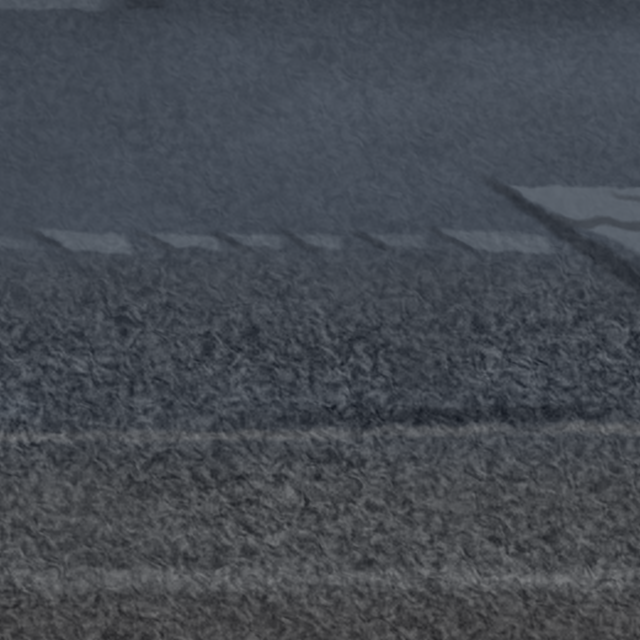
Give the GLSL for this texture, as a Shadertoy shader.

```glsl
// Worn asphalt in dusk light: broken paint dashes, a diagonal crack and two pale seams.

const vec3 UPPER_TONE = vec3(0.265, 0.294, 0.336);
const vec3 MIDDLE_TONE = vec3(0.250, 0.271, 0.302);
const vec3 LOWER_TONE = vec3(0.280, 0.288, 0.300);
const vec3 BOTTOM_TONE = vec3(0.270, 0.270, 0.276);
const vec3 PAINT_TONE = vec3(0.354, 0.384, 0.421);
const vec3 SEAM_TONE = vec3(0.385, 0.392, 0.402);
const vec3 CRACK_TONE = vec3(0.172, 0.190, 0.219);
const float FINE_GRAIN = 0.090;
const float COARSE_GRAIN = 0.330;
const float EDGE_WOBBLE = 0.012;
const float DASH_Y = 0.623;
const float SEAM_Y = 0.318;
const float LOW_SEAM_Y = 0.095;
const int DASH_COUNT = 7;
// Each dash: left end, right end, half height, strength.
const vec4 DASHES[DASH_COUNT] = vec4[DASH_COUNT](
    vec4(-0.06, 0.042, 0.006, 0.55), vec4(0.082, 0.202, 0.015, 0.85),
    vec4(0.252, 0.345, 0.011, 0.90), vec4(0.370, 0.442, 0.009, 0.80),
    vec4(0.478, 0.535, 0.009, 0.70), vec4(0.592, 0.665, 0.010, 0.55),
    vec4(0.710, 0.862, 0.014, 0.90));

float hash(vec2 p) {
    vec3 q = fract(vec3(p.xyx) * 0.1031);
    q += dot(q, q.yzx + 33.33);
    return fract((q.x + q.y) * q.z);
}

float noise(vec2 p) {
    vec2 i = floor(p), f = fract(p);
    f = f * f * (3.0 - 2.0 * f);
    return mix(mix(hash(i), hash(i + vec2(1, 0)), f.x),
               mix(hash(i + vec2(0, 1)), hash(i + vec2(1, 1)), f.x), f.y);
}

float fbm(vec2 p) {
    float sum = 0.0, weight = 0.5;
    for (int i = 0; i < 4; i++) {
        sum += weight * noise(p);
        p = mat2(1.6, 1.2, -1.2, 1.6) * p + 7.3;
        weight *= 0.5;
    }
    return sum / 0.9375;
}

// Soft bar around zero.
float band(float d, float halfWidth, float soft) {
    return 1.0 - smoothstep(halfWidth - soft, halfWidth + soft, abs(d));
}

// Soft window between two ends.
float span(float x, float a, float b, float soft) {
    return smoothstep(a - soft, a + soft, x) * (1.0 - smoothstep(b - soft, b + soft, x));
}

// Slanted flecks of aggregate, centred on zero.
float aggregate(vec2 p) {
    vec2 q = p + 0.012 * (vec2(noise(p * 45.0), noise(p * 45.0 + 19.0)) - 0.5);
    vec2 slanted = mat2(0.80, 0.60, -0.60, 0.80) * q;
    float flecks = noise(slanted * vec2(90.0, 140.0));
    float chips = noise(slanted.yx * vec2(190.0, 125.0) + 41.0);
    float dust = noise(p * 260.0);
    return 0.36 * flecks + 0.42 * chips + 0.22 * dust - 0.5;
}

void mainImage(out vec4 fragColor, in vec2 fragCoord) {
    vec2 p = fragCoord / iResolution.xy;
    float broad = fbm(p * vec2(6.0, 11.0)) - 0.5;
    vec2 wobble = vec2(fbm(p * 36.0), fbm(p * 36.0 + 53.0)) - 0.5;
    vec2 w = p + EDGE_WOBBLE * wobble;

    // Ground tones from top to bottom
    vec3 color = mix(MIDDLE_TONE, UPPER_TONE, smoothstep(0.54, 0.66, w.y));
    color = mix(LOWER_TONE, color, smoothstep(0.20, 0.38, w.y));
    color = mix(BOTTOM_TONE, color, smoothstep(0.02, 0.12, w.y));
    vec2 sheen = (p - vec2(0.78, 0.85)) / vec2(0.40, 0.11);
    color += 0.022 * exp(-dot(sheen, sheen));
    color *= 1.0 + 0.18 * broad - 0.10 * smoothstep(0.92, 1.0, p.y);

    // Dashes with sharply slanted left ends and worn right ends
    for (int i = 0; i < DASH_COUNT; i++) {
        vec4 dash = DASHES[i];
        float tilt = 0.06 * (w.x - 0.5 * (dash.x + dash.y));
        float dy = w.y - DASH_Y + tilt;
        float leftEdge = w.x + 1.8 * dy - dash.x;
        float rightEdge = dash.y - w.x - 0.4 * dy;
        float ends = smoothstep(-0.006, 0.008, leftEdge) * smoothstep(-0.006, 0.008, rightEdge);
        float wear = dash.w * (0.85 + 0.3 * noise(p * vec2(30.0, 60.0)));
        float shadow = band(dy + 0.003, 0.015, 0.008) * band(leftEdge + 0.014, 0.012, 0.009);
        color = mix(color, CRACK_TONE, 0.45 * shadow);
        color = mix(color, PAINT_TONE, min(wear, 1.0) * band(dy, dash.z, 0.004) * ends);
    }

    // Pale slabs on the right, receding from the crack as it descends
    float aboveCrack = w.y - 0.715 + 0.667 * (w.x - 0.76);
    float margin = mix(0.014, 0.045, smoothstep(0.78, 1.0, p.x));
    float slab = smoothstep(margin - 0.005, margin + 0.005, aboveCrack);
    slab *= (1.0 - smoothstep(0.704, 0.711, w.y)) * smoothstep(0.775, 0.79, w.x);
    float gapY = 0.655 - 0.05 * (p.x - 0.88) + 0.003 * sin(p.x * 75.0);
    float gap = band(w.y - gapY, 0.007, 0.004) * smoothstep(0.85, 0.87, w.x);
    float notch = band(w.y - 0.698 + 0.3 * (w.x - 0.96), 0.004, 0.004) * smoothstep(0.94, 0.97, w.x);
    color = mix(color, PAINT_TONE * 1.03, 0.92 * slab);
    color = mix(color, MIDDLE_TONE, max(0.85 * gap, 0.65 * notch));

    // Diagonal crack
    float crackWidth = mix(0.007, 0.018, smoothstep(0.76, 0.95, p.x));
    float crack = band(aboveCrack - 0.003, crackWidth, 0.007) * smoothstep(0.73, 0.79, p.x);
    color = mix(color, CRACK_TONE, 0.75 * crack);

    // Middle seam, its broken shadow and a faint patch on the left
    float seamY = SEAM_Y + 0.013 * smoothstep(0.2, 1.0, p.x);
    float hollows = smoothstep(0.30, 0.62, noise(vec2(p.x * 14.0, 4.0)));
    float shade = band(w.y - seamY - 0.024, 0.013, 0.008) * span(p.x, 0.38, 0.96, 0.05);
    color = mix(color, CRACK_TONE, shade * (0.40 + 0.50 * hollows));
    float seamWear = 0.28 + 0.55 * noise(vec2(p.x * 11.0, 12.0));
    color = mix(color, SEAM_TONE, seamWear * band(w.y - seamY, 0.008, 0.006));
    float patchFade = 1.0 - smoothstep(0.03, 0.09, p.x);
    color = mix(color, PAINT_TONE, 0.45 * patchFade * band(w.y - 0.362, 0.014, 0.008));

    // Lower seam and the strip along the top edge
    float lowWear = 0.42 + 0.50 * noise(vec2(p.x * 9.0, 27.0));
    color = mix(color, SEAM_TONE, lowWear * band(w.y - LOW_SEAM_Y, 0.014, 0.011));
    float topStrip = smoothstep(0.982, 0.989, w.y);
    color = mix(color, PAINT_TONE, 0.60 * topStrip * (1.0 - smoothstep(0.15, 0.18, w.x)));
    color = mix(color, CRACK_TONE, 0.60 * topStrip * span(w.x, 0.20, 0.255, 0.008));

    // Grain grows coarser toward the viewer and stays faint on the slabs
    float grain = mix(COARSE_GRAIN, FINE_GRAIN, smoothstep(0.42, 0.66, p.y));
    grain *= (1.0 - 0.55 * slab) * (0.80 + 0.4 * noise(p * 9.0 + 61.0));
    color += grain * aggregate(p) * vec3(1.0, 1.0, 0.98);
    fragColor = vec4(clamp(color, 0.0, 1.0), 1.0);
}
```
